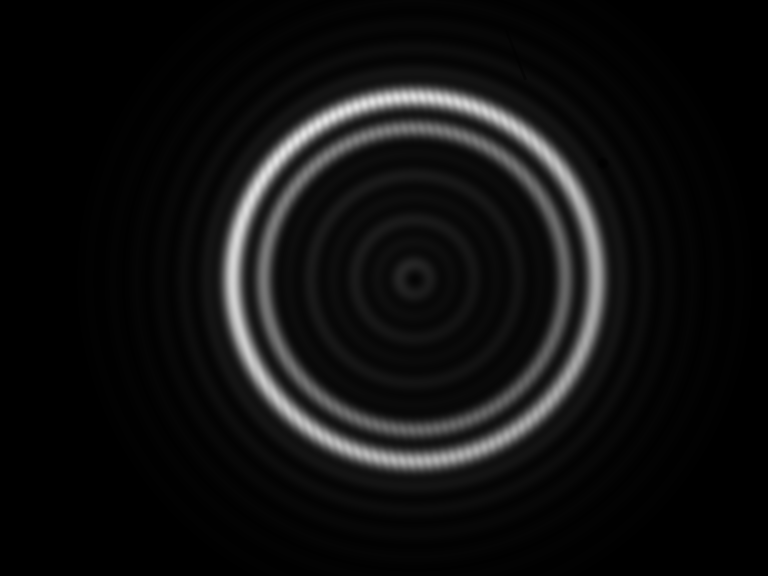
Write a Shadertoy shader that draws this background.

```glsl
float ring(float radius, float center, float width) {
    float d = (radius - center) / width;
    return exp(-0.5 * d * d);
}

float segmentDistance(vec2 p, vec2 a, vec2 b) {
    vec2 ab = b - a;
    return length(p - a - ab * clamp(dot(p - a, ab) / dot(ab, ab), 0.0, 1.0));
}

void mainImage(out vec4 fragColor, in vec2 fragCoord) {
    // Height units, centered on the rings
    vec2 p = (fragCoord - 0.5 * iResolution.xy) / iResolution.y - vec2(0.053, 0.0155);
    float radius = length(p);
    vec2 direction = p / max(radius, 0.0001);

    // Two bright rings, strongest toward the upper left
    float tilt = dot(direction, vec2(-0.7, 0.7));
    float beads = 1.0 + 0.045 * sin(425.0 * (p.x + 0.25 * p.y)) * abs(direction.y);
    float light = (0.74 + 0.11 * tilt) * ring(radius, 0.316, 0.0122);
    light += (0.42 + 0.05 * tilt) * ring(radius, 0.262, 0.0108);
    light *= beads;

    // Faint inner diffraction rings, alternating in strength
    for (int i = 0; i < 6; i++) {
        float k = float(i);
        float strength = 0.055 + 0.02 * cos(3.14159 * k) + 0.035 * exp(-2.0 * k);
        strength *= 1.0 + 0.2 * tilt;
        light += strength * ring(radius, 0.026 + 0.0386 * k, 0.0105);
    }

    // Fading outer diffraction rings
    for (int i = 0; i < 6; i++) {
        float k = float(i);
        light += 0.07 * exp(-0.5 * k) * ring(radius, 0.360 + 0.041 * k, 0.0105);
    }

    // Soft haze
    light += 0.012 * exp(-radius * radius * 7.0);

    // Dust speck and fine scratch
    float speck = smoothstep(0.013, 0.005, length(p - vec2(0.327, 0.201)));
    float scratch = smoothstep(0.004, 0.001,
        segmentDistance(p, vec2(0.160, 0.430), vec2(0.192, 0.348)));
    light *= 1.0 - max(0.75 * speck, 0.5 * scratch);

    fragColor = vec4(vec3(clamp(light, 0.0, 1.0)), 1.0);
}
```
